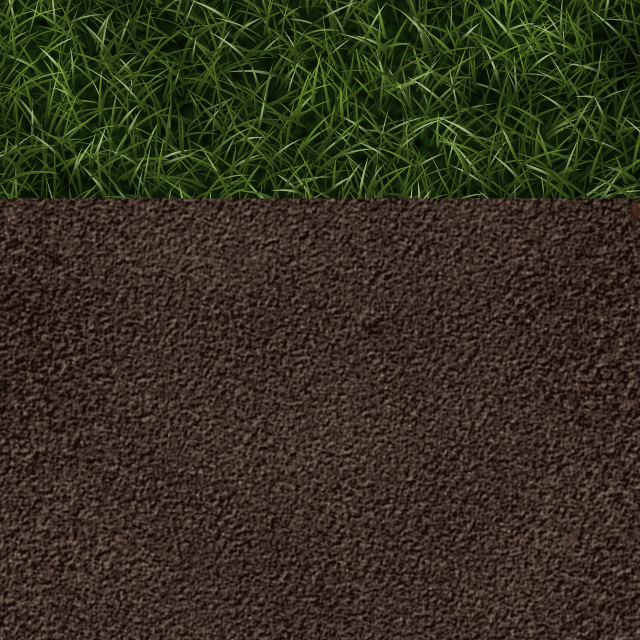
Reproduce this texture procedurally as a Shadertoy shader.

```glsl
// Lush sunlit grass above a straight-cut bed of dark, crumbly soil.

vec2 hash2(vec2 p) {
    vec3 q = fract(p.xyx * vec3(0.1031, 0.1030, 0.0973));
    q += dot(q, q.yzx + 33.33);
    return fract((q.xx + q.yz) * q.zy);
}

float gradientNoise(vec2 p) {
    vec2 i = floor(p), f = p - i;
    vec2 u = f * f * f * (f * (f * 6.0 - 15.0) + 10.0);
    float a = dot(hash2(i) * 2.0 - 1.0, f);
    float b = dot(hash2(i + vec2(1, 0)) * 2.0 - 1.0, f - vec2(1, 0));
    float c = dot(hash2(i + vec2(0, 1)) * 2.0 - 1.0, f - vec2(0, 1));
    float d = dot(hash2(i + vec2(1, 1)) * 2.0 - 1.0, f - vec2(1, 1));
    return mix(mix(a, b, u.x), mix(c, d, u.x), u.y);
}

float spot(vec2 p, vec2 centre, vec2 radius) {
    vec2 d = (p - centre) / radius;
    return exp(-dot(d, d));
}

vec2 turn(vec2 p, float angle) {
    float s = sin(angle), c = cos(angle);
    return vec2(c * p.x - s * p.y, s * p.x + c * p.y);
}

float soilHeight(vec2 p) {
    float edge = smoothstep(0.2, 0.5, abs(p.x - 0.5));
    return gradientNoise(turn(p, 0.6) * 118.0 + 207.0)
         + 0.85 * gradientNoise(turn(p, 1.2) * 190.0 + 431.0)
         + (0.35 + 0.5 * edge) * gradientNoise(turn(p, 0.3) * 60.0 + 183.0);
}

vec3 soil(vec2 p, float pixel) {
    // Crumbs lit from the upper left, with deep gaps between
    float h = soilHeight(p);
    float relief = h - soilHeight(p + vec2(-0.0024, 0.0032));
    float patches = gradientNoise(p * 5.0 + 3.0) + 0.8 * gradientNoise(turn(p, 0.5) * 22.0 + 90.0);
    float tone = 0.46 + 0.62 * h + 0.46 * relief + 0.14 * patches;
    tone += 0.08 * spot(p, vec2(0.33, 0.61), vec2(0.16, 0.06));
    tone -= 0.12 * spot(p, vec2(0.02, 0.50), vec2(0.08, 0.15));
    tone -= 0.12 * spot(p, vec2(0.97, 0.50), vec2(0.10, 0.20));

    // One raised clod and the hollow beneath it
    tone += 0.25 * spot(p, vec2(0.569, 0.506), vec2(0.013));
    tone -= 0.35 * spot(p, vec2(0.580, 0.491), vec2(0.018, 0.009));
    tone = clamp(tone, 0.0, 1.25);
    vec3 col = mix(vec3(0.085, 0.045, 0.025), vec3(0.400, 0.330, 0.285), tone);

    // Scattered pale mineral grains
    vec2 grid = turn(p, 0.4) * 130.0 + 300.0;
    vec2 cell = floor(grid), r = hash2(cell + 211.0);
    vec2 centre = 0.3 + 0.4 * hash2(cell + 57.0);
    float d = length(fract(grid) - centre) / 130.0;
    float size = 0.0008 + 0.0014 * r.y;
    float grain = step(0.965, r.x) * (1.0 - smoothstep(size - pixel, size + pixel, d));
    col = mix(col, vec3(0.62, 0.54, 0.45), 0.7 * grain * smoothstep(0.1, 0.6, tone));

    // Reddish pebble in the right corner
    float pebble = length((p - vec2(0.996, 0.668)) / vec2(0.011, 0.013));
    return mix(col, vec3(0.33, 0.19, 0.13) * (0.8 + 0.5 * h),
               1.0 - smoothstep(0.75, 1.05, pebble));
}

vec3 grass(vec2 p, float pixel) {
    // Broad sunlit clumps and shaded gaps
    float sun = 0.95 + 0.6 * gradientNoise(p * 8.0 + 12.0);
    sun += 0.25 * spot(p, vec2(0.13, 0.84), vec2(0.12, 0.08));
    sun += 0.25 * spot(p, vec2(0.52, 0.86), vec2(0.12, 0.12));
    sun += 0.25 * spot(p, vec2(0.84, 0.95), vec2(0.09, 0.07));
    sun -= 0.45 * spot(p, vec2(0.30, 0.84), vec2(0.05, 0.06));
    sun -= 0.40 * spot(p, vec2(0.80, 0.86), vec2(0.07, 0.04));
    sun -= 0.50 * spot(p, vec2(0.98, 0.90), vec2(0.05, 0.08));
    sun = clamp(sun, 0.4, 1.3);
    float mottle = 1.0 + 1.2 * gradientNoise(turn(p, 0.4) * 75.0 + 40.0);
    vec3 col = vec3(0.050, 0.105, 0.026) * mottle * sun;

    // Curved blades, layered from shade to light
    for (int layer = 0; layer < 22; layer++) {
        float depth = float(layer) / 21.0;
        vec2 g = p / 0.072 + hash2(vec2(float(layer) * 7.0, 19.0)) * 9.0;
        for (int k = 0; k < 9; k++) {
            vec2 cell = floor(g) + vec2(k % 3 - 1, k / 3 - 1);
            vec2 seed = cell + float(layer) * 41.0 + 100.0;
            vec2 place = hash2(seed), form = hash2(seed + 313.0), look = hash2(seed + 627.0);
            vec2 q = (g - cell - 0.15 - 0.7 * place) * 0.072;
            float angle = (form.x - 0.5) * 2.0;
            float s = sin(angle), c = cos(angle);
            float len = 0.050 + 0.055 * form.y;
            float t = dot(q, vec2(s, c)) / len + 0.5;
            if (t < 0.0 || t > 1.0) continue;

            float bend = 0.42 * angle + 0.35 * (look.y - 0.5);
            float side = dot(q, vec2(c, -s)) - bend * len * (t * t - 0.25);
            side /= sqrt(1.0 + 4.0 * bend * bend * t * t);
            float width = (0.0011 + 0.0017 * look.x) * (1.0 - t * t) * smoothstep(0.0, 0.15, t);
            float cover = 1.0 - smoothstep(width - 0.6 * pixel, width + 0.6 * pixel, abs(side));
            cover *= smoothstep(0.0, 0.0008, width);

            // Roots stay dark, arched tips catch the sky
            float light = sun * (0.12 + 0.50 * depth + 0.62 * look.y) * (0.35 + 0.85 * t);
            vec3 blade = mix(vec3(0.040, 0.095, 0.020), vec3(0.40, 0.52, 0.18), light);
            blade *= 0.88 + 0.24 * smoothstep(-width, width, -side);
            float sheen = smoothstep(0.55, 0.85, place.x) * smoothstep(0.25, 0.6, t);
            sheen *= smoothstep(0.25, 0.8, depth) * min(sun, 1.0);
            blade = mix(blade, vec3(0.70, 0.77, 0.58), 0.85 * sheen);
            col = mix(col, blade, cover);
        }
    }
    return col;
}

void mainImage(out vec4 fragColor, in vec2 fragCoord) {
    vec2 p = fragCoord / iResolution.xy;
    float pixel = 1.0 / iResolution.y;
    float turf = smoothstep(-0.5 * pixel, 0.5 * pixel, p.y - 0.690);
    vec3 col = vec3(0.0);
    if (turf < 1.0) col += (1.0 - turf) * soil(p, pixel);
    if (turf > 0.0) col += turf * grass(p, pixel);
    fragColor = vec4(col, 1.0);
}
```
